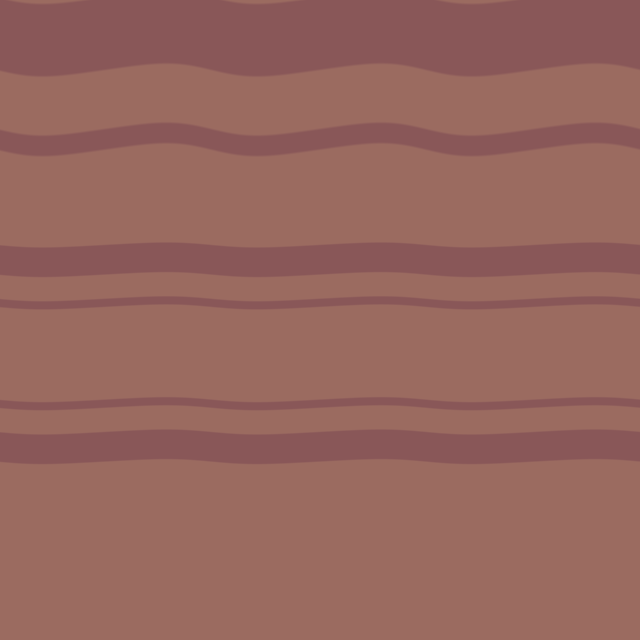
Give the GLSL for this background, as a WebGL 2 fragment shader.

```glsl
#version 300 es
precision highp float;

uniform vec2 u_resolution;
out vec4 fragColor;

// Skewed sine: slow rise, quicker fall
float wave(float x) {
    float phase = 6.2831853 * (x + 0.0046) / 0.3353;
    return -sin(phase + 0.25 * sin(phase));
}

// Soft horizontal stripe around a centre height
float stripe(float y, float centre, float halfWidth, float blur) {
    return 1.0 - smoothstep(-blur, blur, abs(y - centre) - halfWidth);
}

void main() {
    vec2 uv = gl_FragCoord.xy / u_resolution;
    float pixel = 1.0 / u_resolution.y;
    float ripple = wave(uv.x);

    // Upper pair: strong ripple, softer edges
    float soft = max(0.0025, pixel);
    float upperY = uv.y - 0.0101 * ripple;
    float mask = stripe(upperY, 0.9473, 0.0566, soft);
    mask = max(mask, stripe(upperY, 0.7822, 0.0160, soft));

    // Lower pairs: gentle ripple, mirrored about a shared axis
    float crisp = max(0.0013, pixel);
    float mirroredY = abs(uv.y - 0.0039 * ripple - 0.448);
    mask = max(mask, stripe(mirroredY, 0.1461, 0.0231, crisp));
    mask = max(mask, stripe(mirroredY, 0.0788, 0.0063, crisp));

    vec3 clay = vec3(0.608, 0.420, 0.378);
    vec3 plum = vec3(0.537, 0.340, 0.345);
    fragColor = vec4(mix(clay, plum, mask), 1.0);
}
```
